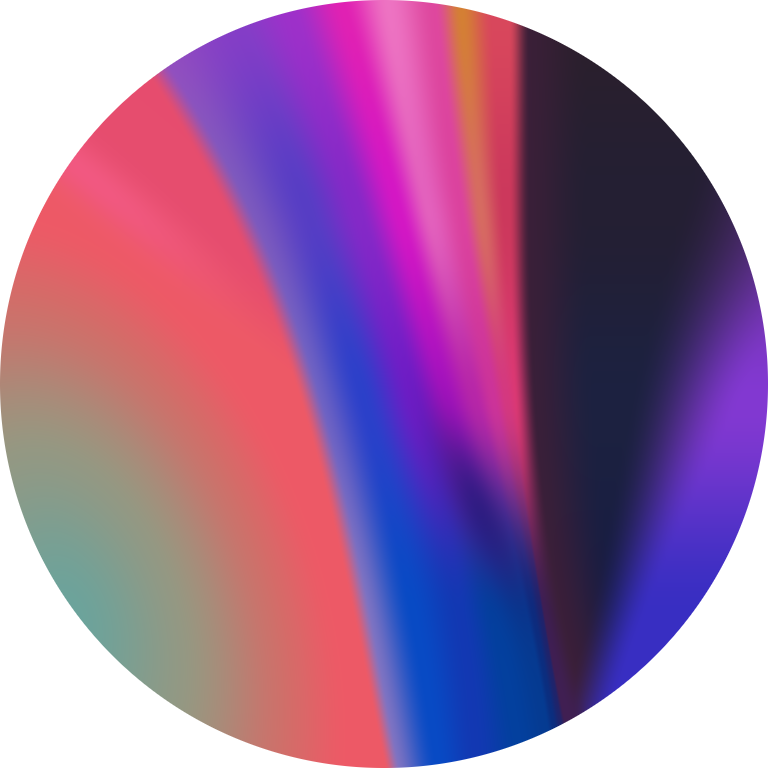
A Shadertoy shader for this background:

```glsl
// A white canvas with a large disc of soft, curving bands of coral, blue, magenta and night.

// Band positions across the disc, at depths 0, 1/3, 2/3 and 1 from the top
const vec4 CORAL_EDGE  = vec4(0.140, 0.338, 0.443, 0.511);
const vec4 BLUE_AT     = vec4(0.300, 0.420, 0.510, 0.570);
const vec4 PURPLE_AT   = vec4(0.375, 0.485, 0.575, 0.620);
const vec4 MAGENTA_AT  = vec4(0.445, 0.535, 0.615, 0.680);
const vec4 STREAK_AT   = vec4(0.505, 0.572, 0.655, 0.720);
const vec4 PINK_AT     = vec4(0.565, 0.610, 0.670, 0.730);
const vec4 ORANGE_AT   = vec4(0.600, 0.633, 0.683, 0.740);
const vec4 RED_AT      = vec4(0.640, 0.660, 0.690, 0.750);
const vec4 NIGHT_EDGE  = vec4(0.678, 0.679, 0.700, 0.780);
const vec4 VIOLET_EDGE = vec4(1.050, 0.955, 0.845, 0.745);

// Band colours, one column per depth in TINT_DEPTHS
const vec4 TINT_DEPTHS = vec4(0.0, 0.27, 0.52, 0.80);
const mat4x3 MAUVE   = mat4x3(0.60, 0.30, 0.75,  0.50, 0.36, 0.74,  0.46, 0.40, 0.76,  0.52, 0.46, 0.76);
const mat4x3 BLUE    = mat4x3(0.53, 0.24, 0.78,  0.34, 0.24, 0.77,  0.17, 0.25, 0.79,  0.03, 0.29, 0.77);
const mat4x3 PURPLE  = mat4x3(0.62, 0.19, 0.79,  0.52, 0.16, 0.78,  0.44, 0.11, 0.78,  0.07, 0.22, 0.70);
const mat4x3 MAGENTA = mat4x3(0.88, 0.13, 0.70,  0.83, 0.09, 0.77,  0.66, 0.07, 0.75,  0.01, 0.25, 0.62);
const mat4x3 STREAK  = mat4x3(0.93, 0.45, 0.76,  0.89, 0.38, 0.74,  0.72, 0.15, 0.66,  0.02, 0.23, 0.57);
const mat4x3 PINK    = mat4x3(0.87, 0.28, 0.62,  0.86, 0.26, 0.62,  0.80, 0.20, 0.60,  0.04, 0.18, 0.50);
const mat4x3 ORANGE  = mat4x3(0.83, 0.50, 0.20,  0.84, 0.42, 0.38,  0.83, 0.22, 0.50,  0.12, 0.14, 0.42);
const mat4x3 RED     = mat4x3(0.85, 0.28, 0.36,  0.80, 0.22, 0.36,  0.86, 0.22, 0.45,  0.25, 0.12, 0.32);
const mat4x3 NIGHT   = mat4x3(0.17, 0.12, 0.17,  0.14, 0.12, 0.20,  0.11, 0.13, 0.25,  0.09, 0.11, 0.26);
const mat4x3 VIOLET  = mat4x3(0.26, 0.17, 0.28,  0.38, 0.19, 0.55,  0.51, 0.22, 0.82,  0.22, 0.18, 0.76);

const vec3 TEAL   = vec3(0.42, 0.64, 0.61);
const vec3 OLIVE  = vec3(0.60, 0.59, 0.50);
const vec3 CLAY   = vec3(0.82, 0.43, 0.41);
const vec3 CORAL  = vec3(0.93, 0.35, 0.40);
const vec3 ROSE   = vec3(0.90, 0.30, 0.43);
const vec3 BLUSH  = vec3(0.95, 0.35, 0.52);
const vec3 PLUM   = vec3(0.23, 0.12, 0.22);
const vec3 INDIGO = vec3(0.13, 0.09, 0.45);
const vec3 PAPER  = vec3(1.0);

const vec2  TEAL_CENTRE = vec2(0.09, 0.807);
const vec2  TEAL_RADII  = vec2(0.28, 0.43);
const float TEAL_SHEAR  = 0.2;
const float DISC_RADIUS = 0.5;

float bell(float v) { return exp(-v * v); }

// Cubic through four values at even depths
vec4 curveWeights(float t) {
    float a = 3.0 * t - 1.0, b = 3.0 * t - 2.0, c = t - 1.0;
    return 0.5 * vec4(-a * b * c, 9.0 * t * b * c, -9.0 * t * a * c, t * a * b);
}

// Smooth blend between neighbouring tint depths
vec4 tintWeights(float t) {
    vec3 s = smoothstep(TINT_DEPTHS.xyz, TINT_DEPTHS.yzw, vec3(t));
    return vec4(1.0 - s.x, s.x - s.y, s.y - s.z, s.z);
}

// Fade from the previous band into the next one
void addBand(inout vec3 colour, inout float last, float x, float next, vec3 tint) {
    colour = mix(colour, tint, smoothstep(last, next, x));
    last = next;
}

// Teal glow widening into coral, with a blush ridge near the top
vec3 warmSide(vec2 p) {
    vec2 q = p - TEAL_CENTRE;
    q.x -= TEAL_SHEAR * q.y;
    float r = length(q / TEAL_RADII);
    vec3 colour = mix(TEAL, OLIVE, smoothstep(0.0, 0.65, r));
    colour = mix(colour, CLAY, smoothstep(0.50, 1.02, r));
    colour = mix(colour, CORAL, smoothstep(0.92, 1.25, r));
    float ridge = p.y - 0.22 - 0.8 * (p.x - 0.104);
    colour = mix(colour, ROSE, smoothstep(0.06, -0.06, ridge));
    float fade = 1.0 - smoothstep(0.12, 0.36, p.x);
    return mix(colour, BLUSH, 0.85 * fade * bell(ridge / 0.04));
}

void mainImage(out vec4 fragColor, in vec2 fragCoord) {
    float size = min(iResolution.x, iResolution.y);
    vec2 centred = (fragCoord - 0.5 * iResolution.xy) / size;
    vec2 p = vec2(centred.x + 0.5, 0.5 - centred.y);   // y is depth from the top
    vec4 w = curveWeights(p.y);
    vec4 k = tintWeights(p.y);

    // Coloured bands from left to right
    float edge = dot(CORAL_EDGE, w);
    float soft = mix(0.020, 0.010, p.y);
    float last = edge;
    vec3 colour = MAUVE * k;
    addBand(colour, last, p.x, dot(BLUE_AT, w), BLUE * k);
    addBand(colour, last, p.x, dot(PURPLE_AT, w), PURPLE * k);
    addBand(colour, last, p.x, dot(MAGENTA_AT, w), MAGENTA * k);
    addBand(colour, last, p.x, dot(STREAK_AT, w), STREAK * k);
    addBand(colour, last, p.x, dot(PINK_AT, w), PINK * k);
    addBand(colour, last, p.x, dot(ORANGE_AT, w), ORANGE * k);
    addBand(colour, last, p.x, dot(RED_AT, w), RED * k);

    // Indigo shadow below the magenta
    float across = p.x - 0.625 - 0.4 * (p.y - 0.665);
    colour = mix(colour, INDIGO, 0.72 * bell(across / 0.034) * bell((p.y - 0.665) / 0.11));

    // Night fold and the violet light behind it
    float fold = p.x - dot(NIGHT_EDGE, w);
    vec3 night = mix(PLUM, NIGHT * k, smoothstep(0.0, 0.09, fold));
    float glow = p.x - dot(VIOLET_EDGE, w);
    float spread = mix(0.09, 0.035, smoothstep(0.3, 0.9, p.y));
    night = mix(night, VIOLET * k, smoothstep(-spread, spread, glow));
    colour = mix(colour, night, smoothstep(-0.016, 0.012, fold));

    // Warm side and disc
    colour = mix(warmSide(p), colour, smoothstep(-soft, soft, p.x - edge));
    float disc = clamp(0.5 + (DISC_RADIUS - length(centred)) * size, 0.0, 1.0);
    fragColor = vec4(mix(PAPER, colour, disc), 1.0);
}
```
